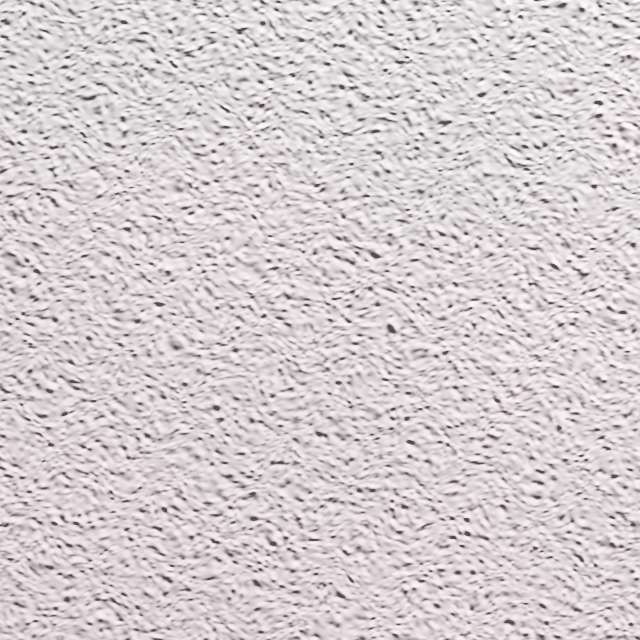
Give the GLSL for this texture, as a three.js fragment shader.

```glsl
// Rough white stucco wall in raking light from above, with small soft shadows.
varying vec2 vUv;

#define COARSE_GRAINS 95.0   // grain cells across the canvas
#define FINE_GRAINS 136.0
#define COARSE_TILT -0.48    // direction of the ridges, in radians
#define FINE_TILT 0.02
#define STRETCH 0.74         // below 1 lengthens grains along the ridge
#define TIGHTNESS 4.8        // falloff of one grain
#define SHADOW_DEPTH 0.225
#define SHADOW_SKEW 0.63     // higher gives rarer, deeper shadows
#define LIT_COLOR vec3(0.99, 0.973, 0.98)
#define SHADE_COLOR vec3(0.43, 0.38, 0.40)
#define PINK_CAST vec3(0.010, -0.008, 0.001)

vec3 hash3(vec2 cell) {
  vec3 h = fract(cell.xyx * vec3(0.1031, 0.1030, 0.0973));
  h += dot(h, h.yxz + 33.33);
  return fract((h.xxy + h.yzz) * h.zyx);
}

vec2 rotate(vec2 p, float angle) {
  float c = cos(angle), s = sin(angle);
  return vec2(c * p.x + s * p.y, c * p.y - s * p.x);
}

// Bends the ridges with layered sines.
vec2 wobble(vec2 p) {
  vec2 bend = vec2(0.0);
  float frequency = 38.0;
  for (int i = 0; i < 3; i++) {
    bend += vec2(sin(p.y * frequency + p.x * 17.0), sin(p.x * frequency - p.y * 23.0)) / frequency;
    p = rotate(p, 1.1);
    frequency *= 1.7;
  }
  return bend * 0.14;
}

// Slope across the ridges of a field of round bumps and dents, one per cell.
float grainSlope(vec2 p, float seed) {
  vec2 base = floor(p);
  float slope = 0.0;
  for (int y = -1; y <= 1; y++) {
    for (int x = -1; x <= 1; x++) {
      vec2 cell = base + vec2(float(x), float(y));
      vec3 rnd = hash3(cell + seed);
      vec2 d = p - cell - rnd.xy;
      float height = 2.0 * rnd.z - 1.0;
      slope -= 2.0 * TIGHTNESS * height * d.y * exp(-TIGHTNESS * dot(d, d));
    }
  }
  return slope;
}

float grainLayer(vec2 p, float grains, float tilt, float seed) {
  return grainSlope(rotate(p, tilt) * grains * vec2(STRETCH, 1.0), seed);
}

void main() {
  // Relief from two grain sizes with crossing ridge directions
  vec2 p = vUv + wobble(vUv);
  float slope = grainLayer(p, COARSE_GRAINS, COARSE_TILT, 211.0)
              + grainLayer(p, FINE_GRAINS, FINE_TILT, 457.0);

  // Lit faces level off, faces turned away fall into shadow
  float light = 1.0 - SHADOW_DEPTH * exp(-SHADOW_SKEW * slope);

  // Broad falloff of light and faint uneven patches
  float patches = sin(vUv.x * 7.0 + vUv.y * 4.0) * sin(vUv.y * 9.0 - vUv.x * 3.0);
  light += 0.05 * (vUv.y - 0.5) + 0.04 * (vUv.x - 0.5) + 0.012 * patches;

  // Cool white above, slightly pink below
  vec3 color = mix(SHADE_COLOR, LIT_COLOR, clamp(light, -0.15, 1.03));
  color += PINK_CAST * (0.8 - 1.3 * vUv.y + 0.3 * patches);
  gl_FragColor = vec4(color, 1.0);
}
```
